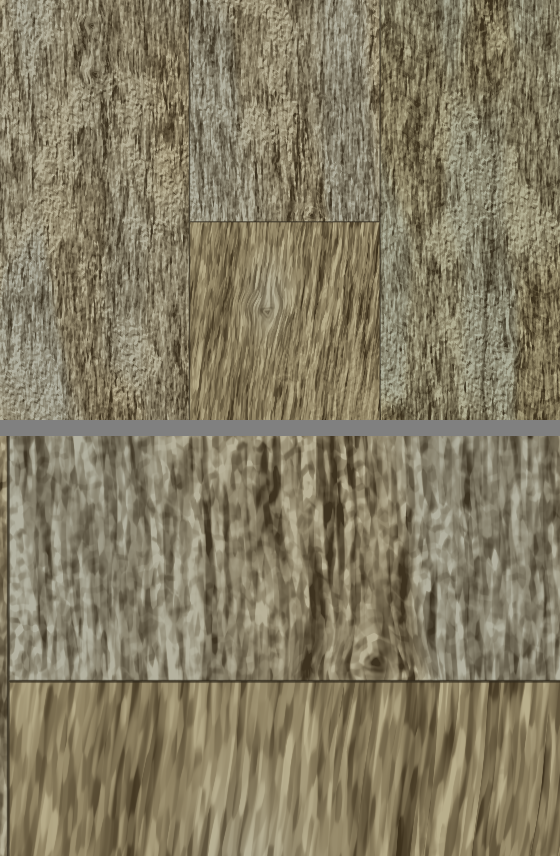
Top, the full canvas; bottom, a detail of the centre.
Write a Shadertoy shader that draws this texture.

```glsl
#define PLANK_W 0.454
#define SEAM_X 0.451
#define BUTT_Y 0.472
#define SEAM_HALF 0.0009
#define MAIN_KNOT vec2(0.637, 0.257)
#define GRAIN_SCALE vec2(190.0, 21.0)
#define GRAIN_CONTRAST 0.56
#define BASE_TONE 0.5
#define DARK vec3(0.29, 0.25, 0.175)
#define TAN vec3(0.56, 0.525, 0.43)
#define CREAM vec3(0.72, 0.70, 0.61)
#define SEAM_COLOR vec3(0.19, 0.165, 0.115)

vec2 hash2(vec2 c) {
    vec3 q = fract(c.xyx * vec3(0.1031, 0.1030, 0.0973));
    q += dot(q, q.yzx + 33.33);
    return fract((q.xx + q.yz) * q.zy);
}

// Smooth cellular noise: random cell values blended by distance
float cells(vec2 p) {
    vec2 base = floor(p), f = p - base;
    float sum = 0.0, total = 0.0;
    for (int y = -1; y <= 1; y++)
    for (int x = -1; x <= 1; x++) {
        vec2 o = vec2(x, y);
        vec2 d = o + hash2(base + o) - f;
        float w = exp(-9.0 * dot(d, d));
        sum += w * hash2(base + o + 71.0).x;
        total += w;
    }
    return sum / total;
}

float gauss(float x) { return exp(-x * x); }

void mainImage(out vec4 fragColor, in vec2 fragCoord) {
    vec2 p = fragCoord / iResolution.y;
    float px = 1.0 / iResolution.y;

    // Plank layout: the middle column is split by a butt joint
    float across = (p.x - SEAM_X) / PLANK_W + 1.0;
    float column = floor(across), u = fract(across);
    bool middle = column == 1.0;
    float smoothPlank = middle && p.y < BUTT_Y ? 1.0 : 0.0;
    float rightPlank = column == 2.0 ? 1.0 : 0.0;
    float id = column + 3.0 * smoothPlank;
    vec2 seed = vec2(37.0, 19.0) * (id + 2.0);

    // Knots push the grain aside
    vec2 g = p;
    float knot = 0.0, halo = 0.0;
    int knots = smoothPlank > 0.5 ? 1 : 2;
    for (int i = 0; i < knots; i++) {
        vec2 h = hash2(vec2(float(i) * 7.0, id * 5.0) + 3.0);
        vec2 center = vec2(SEAM_X + PLANK_W * (column - 0.43 + 0.3 * (h.x - 0.5)), h.y);
        center = mix(center, MAIN_KNOT, smoothPlank);
        float size = mix(0.007 + 0.004 * h.x, 0.014, smoothPlank);
        vec2 d = p - center;
        float wobble = 1.0 + 0.2 * sin(3.0 * atan(d.y, d.x) + 9.0 * h.x);
        float r = length(d * vec2(1.0, 1.1)) / size * wobble;
        g.x -= 0.55 * d.x * gauss(r * 0.3);
        knot = max(knot, gauss(r) * (0.75 + 0.25 * sin(r * 9.0)));
        halo = max(halo, gauss(length((d - vec2(0.0, 0.04)) * vec2(19.0, 11.0))));
    }

    // Nearly straight grain at several widths
    g.x += 0.004 * sin(g.y * 7.0 + id * 2.0) + 0.0008 * sin(g.y * 43.0 + g.x * 30.0);
    g.x -= 0.11 * g.y * smoothPlank;
    vec2 stretch = vec2(1.0, mix(1.0, 0.55, smoothPlank));
    float fine = cells(g * GRAIN_SCALE * stretch + seed);
    float wide = cells(g * vec2(60.0, 5.0) + seed);
    float hair = cells(g * vec2(270.0, 75.0) * stretch + seed);
    float broad = cells(g * vec2(9.0, 2.5) + seed);
    float pores = cells(g * vec2(150.0, 16.0) * stretch + seed + 5.0);
    float tone = BASE_TONE + GRAIN_CONTRAST * (fine - 0.5) + 0.24 * (wide - 0.5)
               + 0.5 * (hair - 0.5) + 0.22 * (broad - 0.5);
    float streaks = mix(0.16, 0.4 * smoothstep(0.3, 0.85, u), smoothPlank);
    tone -= streaks * smoothstep(0.56, 0.8, pores);

    // Short cross flecks on the right plank
    float fleck = cells(vec2(p.x * 34.0, p.y * 95.0 + 1.5 * sin(p.x * 45.0)));
    tone -= 0.14 * rightPlank * smoothstep(0.62, 0.85, fleck);

    // Dark broken crack along the heart of each rough plank
    float heart = u - 0.57 - 0.025 * sin(p.y * 7.0 + id * 2.0) - 0.008 * sin(p.y * 31.0 + id);
    float broken = smoothstep(0.4, 0.65, cells(vec2(heart * 20.0, p.y * 9.0) + seed));
    float crack = gauss(heart / 0.009) * broken + 0.3 * gauss(heart / 0.06);
    crack *= (middle ? 0.45 : 1.0) * (1.0 - smoothPlank) * (0.6 + 0.8 * fine);

    // Ragged pale wear, broken up by the grain and embossed with small ridges
    vec2 q = p + 0.012 * sin(p.yx * vec2(31.0, 23.0) + id);
    float blotch = 0.55 * cells(q * vec2(9.0, 6.0) + seed)
                 + 0.23 * cells(q * vec2(27.0, 19.0) + seed)
                 + 0.13 * fine + 0.09 * hair;
    float limit = 0.52 + 0.03 * column + 0.06 * smoothPlank;
    float wear = smoothstep(limit - 0.03, limit + 0.07, blotch);
    vec2 ridge = g * vec2(165.0, 125.0) + seed;
    float bump = cells(ridge) - cells(ridge + vec2(0.35, -0.55));
    float worn = 0.71 + 0.3 * (fine - 0.5) + 0.25 * (hair - 0.5) + 0.65 * bump;
    tone += 0.22 * bump * (1.0 - smoothPlank);
    tone = mix(tone, worn, wear * mix(0.8, 0.25, smoothPlank));
    tone -= 0.38 * crack;
    tone += 0.18 * halo * smoothPlank - 0.65 * knot;

    // Tone to colour, with grey and tan drift and a slight tint per plank
    vec3 color = mix(DARK, TAN, clamp(tone / 0.55, -0.2, 1.0));
    color = mix(color, CREAM, smoothstep(0.5, 1.0, tone));
    vec3 tint = mix(vec3(1.03, 1.0, 0.94), vec3(0.97, 1.0, 1.05), broad);
    tint *= mix(vec3(1.0), vec3(0.98, 0.99, 0.96), rightPlank);
    color *= mix(tint, vec3(1.01, 0.98, 0.90), smoothPlank * (1.0 - 0.8 * halo));

    // Thin joints between planks
    float joint = min(u, 1.0 - u) * PLANK_W;
    if (middle) joint = min(joint, abs(p.y - BUTT_Y));
    float seam = 1.0 - smoothstep(SEAM_HALF - 0.5 * px, SEAM_HALF + px, joint);
    color = mix(color, SEAM_COLOR, 0.75 * seam);

    fragColor = vec4(color, 1.0);
}
```
